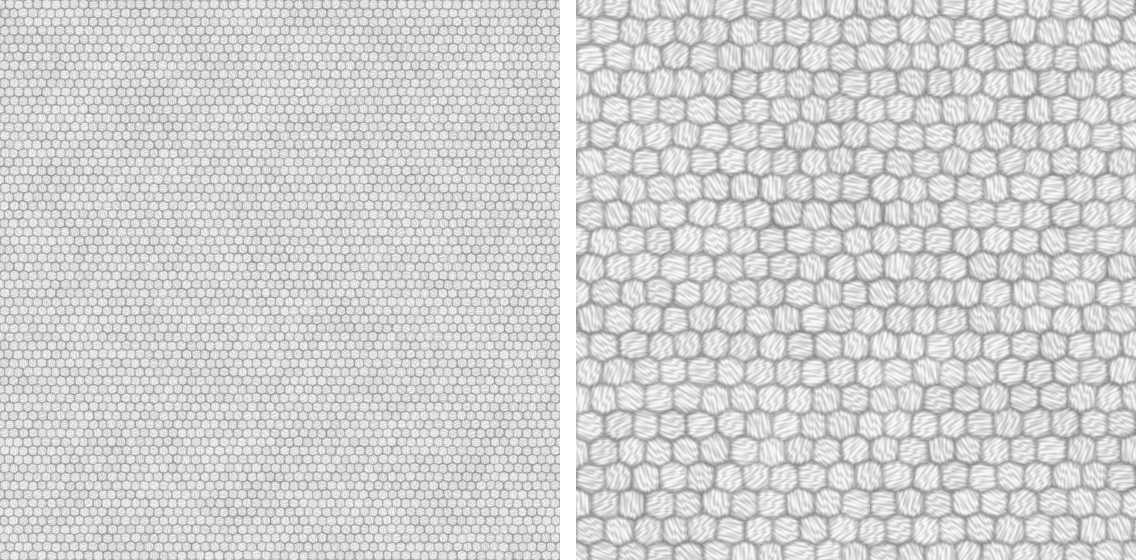
Left, the full canvas; right, a detail of the centre.
Write a Shadertoy shader that draws this texture.

```glsl
// Pale woven wool: staggered rows of small rounded loops with fine twisted fibres.

const vec2  LOOPS = vec2(60.0, 64.0);      // loops across and down
const vec2  JITTER = vec2(0.20, 0.14);     // scatter of loop centres
const float SIZE_VARIATION = 0.16;
const float ROUNDNESS = 2.15;              // 2 is an ellipse, more is boxier
const float SEAM_WIDTH = 0.32;             // soft crease between touching loops
const float SEAM_DEPTH = 0.17;
const float CORE_RADIUS = 0.40;            // where the loop starts to fall off
const float GAP_RADIUS = 0.68;             // where the gap is darkest
const float GAP_DEPTH = 0.12;
const float FIBRES = 4.1;                  // fibres across one loop
const float FIBRE_CONTRAST = 0.085;
const float LOOP_TONE = 0.045;             // brightness range between loops
const float PATCH_TONE = 0.005;            // broad uneven shading
const float WOOL_GREY = 0.886;
const float TAU = 6.2831853;
const int   SAMPLES = 2;                   // antialiasing grid per axis

vec3 hash3(vec2 p) {
    vec3 q = fract(vec3(p.xyx) * vec3(0.1031, 0.1030, 0.0973));
    q += dot(q, q.yxz + 33.33);
    return fract((q.xxy + q.yzz) * q.zyx);
}

// Nearest loop: offset from its centre, distances to the two nearest, and its id.
void nearestLoop(vec2 p, out vec2 offset, out vec2 dist, out vec2 id) {
    dist = vec2(10.0);
    float row = floor(p.y);
    for (int j = -1; j <= 1; j++) {
        float y = row + float(j);
        float stagger = 0.5 * mod(y, 2.0);
        float column = floor(p.x - stagger);
        for (int i = -1; i <= 1; i++) {
            vec2 cell = vec2(column + float(i), y);
            vec2 wrapped = mod(cell, LOOPS);
            vec3 rnd = hash3(wrapped + 7.0);
            vec2 centre = cell + vec2(0.5 + stagger, 0.5) + (rnd.xy - 0.5) * JITTER;
            vec2 d = p - centre;
            vec2 stretch = vec2(1.0 + (rnd.z - 0.5) * SIZE_VARIATION, 0.96);
            vec2 a = pow(abs(d / stretch) + 1e-5, vec2(ROUNDNESS));
            float r = pow(a.x + a.y, 1.0 / ROUNDNESS);
            if (r < dist.x) {
                dist = vec2(r, dist.x);
                offset = d;
                id = wrapped;
            } else {
                dist.y = min(dist.y, r);
            }
        }
    }
}

// Short wavy strands running across a loop in its own direction.
float fibres(vec2 offset, vec3 rnd) {
    float angle = rnd.x * 0.5 * TAU;
    float c = cos(angle), s = sin(angle);
    vec2 q = mat2(c, -s, s, c) * offset;
    float bend = 1.6 * sin(q.x * 6.0 + rnd.y * TAU)
               + 1.3 * sin(q.x * 9.0 + q.y * 13.0 + rnd.z * 30.0);
    float strand = sin(TAU * FIBRES * q.y + bend + rnd.z * TAU);
    float crossing = sin(TAU * FIBRES * (1.3 * q.y + 0.5 * q.x) - bend + rnd.y * 40.0);
    return 0.8 * strand + 0.45 * crossing;
}

float woolGrey(vec2 uv) {
    vec2 offset, dist, id;
    nearestLoop(uv * LOOPS, offset, dist, id);
    vec3 rnd = hash3(id + 91.0);

    // Creases between neighbours, deeper where several loops meet
    float seam = 1.0 - smoothstep(0.0, SEAM_WIDTH, dist.y - dist.x);
    float gap = smoothstep(CORE_RADIUS, GAP_RADIUS, dist.x);
    float depth = SEAM_DEPTH * mix(0.75, 1.2, rnd.y);
    float grey = WOOL_GREY - depth * seam - GAP_DEPTH * gap;

    // Fibres and tone differences
    grey += FIBRE_CONTRAST * fibres(offset, rnd) * (1.0 - 0.4 * seam);
    grey += LOOP_TONE * (hash3(id + 37.0).x - 0.5);
    vec2 w = uv * TAU;
    grey += PATCH_TONE * (sin(3.0 * w.x + 2.0 * sin(w.y * 2.0))
                        + sin(5.0 * w.y + 2.0 * sin(w.x * 3.0)));
    return clamp(grey, 0.0, 0.97);
}

void mainImage(out vec4 fragColor, in vec2 fragCoord) {
    float grey = 0.0;
    for (int j = 0; j < SAMPLES; j++) {
        for (int i = 0; i < SAMPLES; i++) {
            vec2 shift = (vec2(i, j) + 0.5) / float(SAMPLES) - 0.5;
            grey += woolGrey((fragCoord + shift) / iResolution.xy);
        }
    }
    fragColor = vec4(vec3(grey / float(SAMPLES * SAMPLES)), 1.0);
}
```
